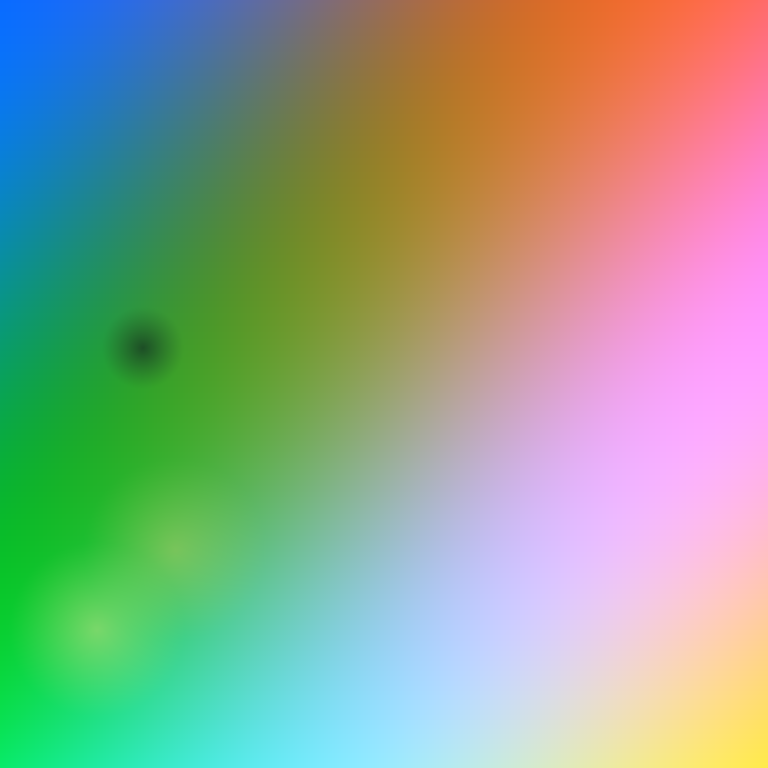
Give the GLSL for this background, as a WebGL 2 fragment shader.

```glsl
#version 300 es
precision highp float;

uniform vec2 u_resolution;
out vec4 outColor;

// Red ramp across the width
const float RED_START = -0.12;
const float RED_END = 0.98;

// Green rise from top to bottom: constant, linear, quadratic
const vec3 GREEN_CURVE = vec3(0.42, 0.36, 0.14);

// Blue wave along the falling diagonal
const float BLUE_MID = 0.58;
const float BLUE_SWING = 0.42;
const float BLUE_PERIOD = 1.46;

// Soft spots: centre, radius, strength
const vec4 DARK_SPOT = vec4(0.186, 0.547, 0.054, 0.85);
const vec4 LOW_GLOW = vec4(0.126, 0.180, 0.115, 0.50);
const vec4 HIGH_GLOW = vec4(0.228, 0.284, 0.120, 0.40);

const vec3 DARK_COLOR = vec3(0.10, 0.25, 0.14);
const vec3 LOW_GLOW_COLOR = vec3(0.82, 0.88, 0.50);
const vec3 HIGH_GLOW_COLOR = vec3(0.82, 0.80, 0.40);
const float SPOT_FALLOFF = 1.2;

const float TAU = 6.28319;

// Each channel follows its own direction
vec3 channelGradient(vec2 uv) {
    float depth = 1.0 - uv.y;
    float diagonal = uv.x + depth;
    float red = smoothstep(RED_START, RED_END, uv.x);
    float green = dot(GREEN_CURVE, vec3(1.0, depth, depth * depth));
    float blue = BLUE_MID + BLUE_SWING * cos(TAU * diagonal / BLUE_PERIOD);
    return vec3(red, green, blue);
}

// Round blend weight fading to zero at the rim
float softSpot(vec2 uv, vec4 spot) {
    float fade = max(0.0, 1.0 - distance(uv, spot.xy) / spot.z);
    return spot.w * pow(fade, SPOT_FALLOFF);
}

void main() {
    vec2 uv = gl_FragCoord.xy / u_resolution;
    vec3 color = channelGradient(uv);

    // Glows first, then the dark spot
    color = mix(color, HIGH_GLOW_COLOR, softSpot(uv, HIGH_GLOW));
    color = mix(color, LOW_GLOW_COLOR, softSpot(uv, LOW_GLOW));
    color = mix(color, DARK_COLOR, softSpot(uv, DARK_SPOT));

    outColor = vec4(clamp(color, 0.0, 1.0), 1.0);
}
```
